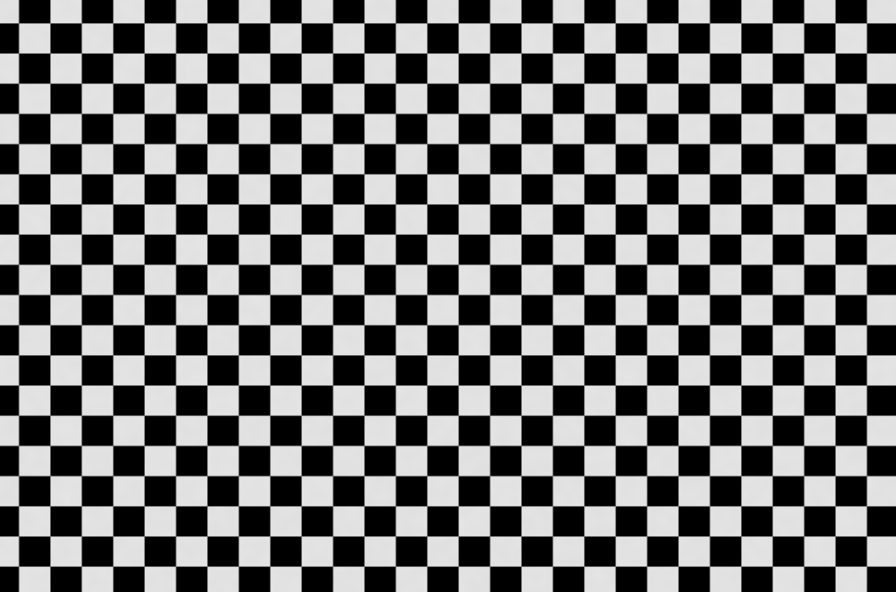
Write a Shadertoy shader that draws this pattern.

```glsl
// Black and pale grey checkerboard, cropped part way through its outer cells.
// Two signed stripe distances are multiplied into the checks; the pale cells
// carry a faint bright rim and a slight mottle from gradient noise.

const vec2 CELLS = vec2(28.53, 19.613);       // cells across and down the canvas
const vec2 FIRST_EDGE = vec2(0.6055, 0.839);  // cell part cut off at left and bottom
const vec3 BLACK = vec3(0.0);
const vec3 PALE_GREY = vec3(0.885);
const float EDGE_WIDTH = 0.0029;              // lengths in canvas heights
const float RIM_WIDTH = 0.006;
const float RIM_GAIN = 0.014;
const float MOTTLE_GAIN = 0.012;
const float CELL_GAIN = 0.006;

float hash(vec2 p) {
    vec3 q = fract(vec3(p.xyx) * 0.1031);
    q += dot(q, q.yzx + 33.33);
    return fract((q.x + q.y) * q.z);
}

vec2 gradient(vec2 corner) {
    float angle = 6.2832 * hash(corner);
    return vec2(cos(angle), sin(angle));
}

float gradientNoise(vec2 p) {
    vec2 i = floor(p), f = fract(p);
    vec2 u = f * f * f * (f * (f * 6.0 - 15.0) + 10.0);
    vec2 e = vec2(1.0, 0.0);
    float low = mix(dot(gradient(i), f),
                    dot(gradient(i + e), f - e), u.x);
    float high = mix(dot(gradient(i + e.yx), f - e.yx),
                     dot(gradient(i + 1.0), f - 1.0), u.x);
    return mix(low, high, u.y);
}

// Signed distance to the nearest stripe edge: positive on even cells, in cells.
vec2 stripeDistance(vec2 cell) {
    return 0.5 - abs(mod(cell + 0.5, 2.0) - 1.0);
}

// 1 on pale cells, 0 on black cells, with soft edges.
float checkMask(vec2 dist, float softness) {
    vec2 side = clamp(2.0 * dist / softness, -1.0, 1.0);
    return 0.5 - 0.5 * side.x * side.y;
}

// Small tone changes within and between pale cells.
float paleTone(vec2 cell, vec2 dist) {
    float edge = min(abs(dist.x), abs(dist.y));
    float rim = 1.0 - smoothstep(0.0, RIM_WIDTH, edge);
    float mottle = gradientNoise(cell * 2.3 + 40.0);
    float cellShift = hash(floor(cell) + 60.0) - 0.5;
    return RIM_GAIN * rim + MOTTLE_GAIN * mottle + CELL_GAIN * cellShift;
}

void mainImage(out vec4 fragColor, in vec2 fragCoord) {
    vec2 cell = fragCoord / iResolution.xy * CELLS - FIRST_EDGE;
    vec2 cellSize = vec2(iResolution.x / iResolution.y, 1.0) / CELLS;
    vec2 dist = stripeDistance(cell) * cellSize;

    float softness = max(EDGE_WIDTH, 1.0 / iResolution.y);
    vec3 pale = PALE_GREY + paleTone(cell, dist);
    fragColor = vec4(mix(BLACK, pale, checkMask(dist, softness)), 1.0);
}
```
